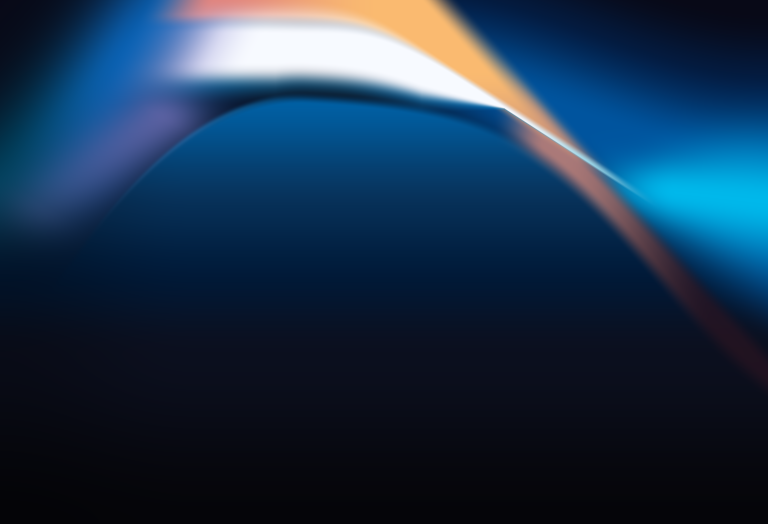
Write a WebGL 1 fragment shader that draws this background.

```glsl
precision highp float;
// Abstract light ribbons: a white and orange band sweeps over a dark blue dome,
// pinches to a thin streak and opens into a cyan glow on the right.
// Curves are functions y(x); soft masks between them layer the colours.
uniform vec2 u_resolution;

const vec3 NIGHT = vec3(0.03, 0.035, 0.09);
const vec3 BLUE = vec3(0.0, 0.33, 0.62);
const vec3 CYAN = vec3(0.0, 0.72, 0.92);
const vec3 WHITE = vec3(0.97, 0.98, 1.0);
const vec3 ORANGE = vec3(0.98, 0.73, 0.44);
const vec3 PINK = vec3(0.88, 0.52, 0.50);
const vec3 VIOLET = vec3(0.45, 0.43, 0.70);

// Soft step of half-width w around zero
float soft(float d, float w) {
  return smoothstep(-w, w, d);
}

float bell(float d, float w) {
  return exp(-d * d / (w * w));
}

// Glow around a segment, fading from a to b
float streak(vec2 p, vec2 a, vec2 b, float w) {
  vec2 ab = b - a;
  float t = clamp(dot(p - a, ab) / dot(ab, ab), 0.0, 1.0);
  return bell(length(p - a - ab * t), w) * (1.0 - 0.6 * t);
}

// Boundary curves, with y measured down from the top
float archCurve(float x) {
  float left = max(0.4 - x, 0.0);
  return 0.18 + 3.4 * left * left + 0.7 / (1.0 + exp((0.86 - x) / 0.1));
}

float crestCurve(float x) {
  return 0.03 + 0.95 * 0.03 * log(1.0 + exp((x - 0.48) / 0.03));
}

float orangeLine(float x) {
  return 1.6 * (x - 0.573);
}

// Vertical fade inside the dome
vec3 domeColor(vec2 p) {
  vec3 c = mix(vec3(0.0, 0.38, 0.65), vec3(0.03, 0.20, 0.36), smoothstep(0.17, 0.40, p.y));
  c = mix(c, vec3(0.0, 0.10, 0.22), smoothstep(0.34, 0.55, p.y));
  c = mix(c, vec3(0.045, 0.06, 0.12), smoothstep(0.5, 0.68, p.y));
  c = mix(c, vec3(0.02, 0.02, 0.035), smoothstep(0.65, 1.0, p.y));
  return c * mix(0.75, 1.0, smoothstep(0.0, 0.25, p.x));
}

// Slanted blue haze with a violet trail
vec3 leftSky(vec2 p, vec3 base) {
  float d = p.y - 0.057 - 1.55 * (0.195 - p.x);
  float haze = bell(d, d < 0.0 ? 0.16 : 0.24);
  vec3 hue = mix(vec3(0.0, 0.25, 0.36), vec3(0.04, 0.38, 0.70), smoothstep(0.0, 0.17, p.x));
  vec3 c = mix(base, hue, haze * (1.0 - smoothstep(0.33, 0.55, p.y)));
  return mix(c, VIOLET, 0.75 * streak(p, vec2(0.21, 0.225), vec2(0.06, 0.39), 0.055));
}

// Dark corner falling through blue to a cyan beam
vec3 rightSky(vec2 p, vec3 base) {
  float depth = p.y - 0.16 * smoothstep(0.55, 1.0, p.x);
  float floorY = 0.40 + 0.85 * (p.x - 0.82);
  float fade = 1.0 - soft(p.y - floorY, 0.10);
  vec3 c = mix(base, vec3(0.01, 0.12, 0.28), smoothstep(-0.14, 0.03, depth) * fade);
  c = mix(c, BLUE, smoothstep(-0.02, 0.15, depth) * fade);
  float axis = 0.36 + 0.15 * (p.x - 0.83);
  float beam = bell(p.y - axis, mix(0.05, 0.10, smoothstep(0.8, 1.0, p.x)));
  return mix(c, CYAN, beam * smoothstep(0.74, 0.88, p.x));
}

void main() {
  vec2 p = gl_FragCoord.xy / u_resolution;
  p.y = 1.0 - p.y;
  float arch = archCurve(p.x);
  float crest = crestCurve(p.x);
  float edge = p.y - orangeLine(p.x);
  float thickness = mix(0.16, 0.015, smoothstep(0.46, 0.76, p.x));
  float low = min(min(arch, 0.21), crest + thickness);
  low = max(low, crest + 0.012);

  // Sky and dome
  vec3 dome = domeColor(p);
  vec3 base = mix(NIGHT, dome, smoothstep(0.32, 0.58, p.y));
  vec3 color = mix(leftSky(p, base), rightSky(p, base), smoothstep(0.3, 0.5, p.x));
  color = mix(color, dome, soft(p.y - arch, 0.012));
  float rim = bell(p.y - arch, 0.006) * smoothstep(0.1, 0.25, p.x) * (1.0 - smoothstep(0.3, 0.4, p.x));
  color += vec3(0.03, 0.08, 0.10) * rim;

  // Red ribbon below the crossing
  float ribbon = soft(edge, 0.025) * (1.0 - soft(p.y - arch, 0.025)) * smoothstep(0.64, 0.71, p.x);
  vec3 ribbonColor = mix(vec3(0.74, 0.50, 0.47), vec3(0.17, 0.08, 0.13), smoothstep(0.73, 0.93, p.x));
  color = mix(color, ribbonColor, ribbon * mix(0.9, 0.65, smoothstep(0.75, 1.0, p.x)));

  // Orange sheet above the crest
  float crestWidth = mix(0.035, 0.008, smoothstep(0.38, 0.6, p.x));
  float sheet = soft(edge, 0.04) * (1.0 - soft(p.y - crest - 0.01, 0.015));
  sheet *= smoothstep(0.19, 0.28, p.x + 0.3 * p.y);
  vec3 sheetColor = mix(PINK, ORANGE, smoothstep(0.27, 0.5, p.x));
  sheetColor = mix(sheetColor, vec3(0.82, 0.60, 0.48), smoothstep(0.13, 0.28, p.y));
  color = mix(color, sheetColor, sheet);

  // White band with a cyan lower fringe, thinning to a streak
  float fringe = max(0.5 * (low - crest), 0.006);
  float body = smoothstep(-0.15, 0.9, (low - p.y) / fringe);
  float leftEdge = 0.21 - 0.35 * (p.y - 0.05);
  float band = soft(p.y - crest, crestWidth) * smoothstep(-0.04, 0.09, p.x - leftEdge);
  band *= 1.0 - smoothstep(0.76, 0.86, p.x);
  vec3 bandColor = mix(vec3(0.12, 0.60, 0.84), WHITE, smoothstep(0.25, 0.95, body));
  bandColor = mix(bandColor, vec3(0.55, 0.82, 0.90), smoothstep(0.66, 0.80, p.x));
  bandColor = mix(vec3(0.62, 0.62, 0.85), bandColor, smoothstep(0.0, 0.14, p.x - leftEdge));
  color = mix(color, bandColor, band * body);

  gl_FragColor = vec4(color, 1.0);
}
```
